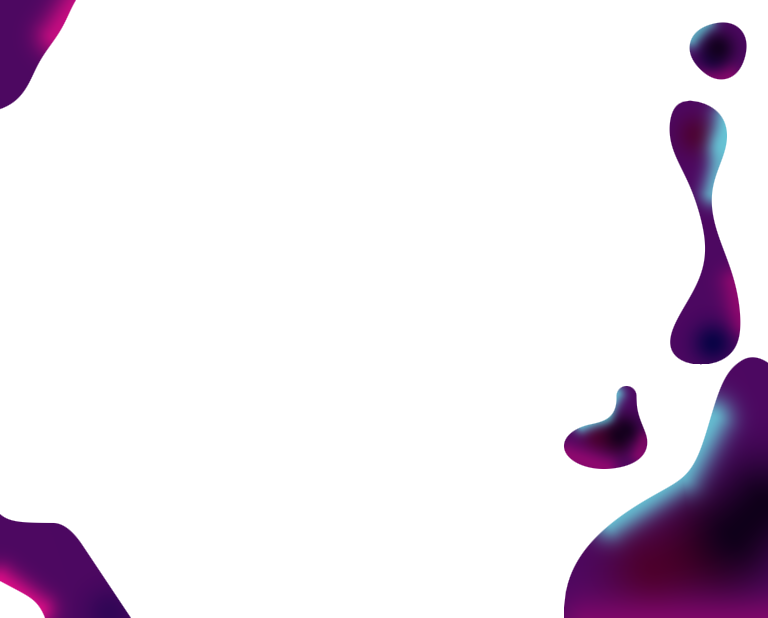
Give the GLSL for this background, as a Shadertoy shader.

```glsl
// Glossy purple liquid blobs with cyan and pink rims around a white page.

const vec3 PURPLE = vec3(0.30, 0.03, 0.38);
const vec3 MAGENTA = vec3(0.55, 0.03, 0.43);
const vec3 PINK = vec3(0.84, 0.05, 0.52);
const vec3 CYAN = vec3(0.40, 0.76, 0.83);
const vec3 WINE = vec3(0.30, 0.00, 0.17);
const vec3 NAVY = vec3(0.03, 0.01, 0.27);
const vec3 INK = vec3(0.06, 0.00, 0.10);

float segmentDistance(vec2 p, vec2 a, vec2 b) {
    vec2 ab = b - a;
    float h = clamp(dot(p - a, ab) / max(dot(ab, ab), 1e-4), 0.0, 1.0);
    return length(p - a - h * ab);
}

// Soft light along a segment, or around a point when a equals b
float glow(vec2 p, vec2 a, vec2 b, float radius) {
    float d = segmentDistance(p, a, b) / radius;
    return exp(-d * d);
}

float smoothMin(float a, float b, float k) {
    float h = max(k - abs(a - b), 0.0) / k;
    return min(a, b) - h * h * k * 0.25;
}

float ellipse(vec2 p, vec2 radii) {
    float k = length(p / radii);
    return k * (k - 1.0) / max(length(p / (radii * radii)), 1e-4);
}

float topLeftShape(vec2 p) {
    float t = 6.18 - p.y;
    float edge = 0.76 - 0.59 * t + 0.012 * (1.0 - cos(10.5 * t))
               - 0.12 * exp((t - 1.09) / 0.06);
    return p.x - edge;
}

float bottomLeftShape(vec2 p) {
    float outer = smoothMin(1.965 - 1.5 * p.x, 0.95 + 0.09 * exp(-p.x / 0.1), 0.22);
    float inner = 0.37 - 0.53 * p.x - 0.13 * pow(p.x / 0.45, 7.0);
    return max(p.y - outer, inner - p.y);
}

float dropShape(vec2 p) {
    p -= vec2(7.19, 5.68);
    return length(p) - 0.283 - 0.014 * cos(3.0 * atan(p.y, p.x) - 2.356);
}

// Two lobes joined by a thin neck, as a half width around a bent axis
float hourglassShape(vec2 p) {
    float t = (5.17 - p.y) / 2.635;
    float u = t - 0.46;
    float swell = 5.2 + 2.0 * exp(-pow(abs(u + 0.24) / 0.15, 2.0));
    float halfWidth = sqrt(max(t * (1.0 - t), 0.0)) * (0.13 + swell * u * u);
    float axis = 6.99 + 0.175 * exp(-(t - 0.65) * (t - 0.65) / 0.055)
               - 0.09 * exp(-20.0 * max(t, 0.0));
    return abs(p.x - axis) - halfWidth + 5.0 * max(abs(t - 0.5) - 0.5, 0.0);
}

float pearShape(vec2 p) {
    float body = ellipse(p - vec2(6.04, 1.72), vec2(0.40, 0.23));
    float neck = segmentDistance(p, vec2(6.265, 2.22), vec2(6.27, 1.83))
               - mix(0.12, 0.10, smoothstep(1.83, 2.22, p.y));
    return smoothMin(body, neck, 0.25);
}

float hillShape(vec2 p) {
    float ridge = max(p.x - 7.42, 0.0);
    float top = 1.28 * pow(max(p.x - 5.64, 0.0), 0.405)
              + 0.98 / (1.0 + exp((7.1 - p.x) / 0.083)) - 2.0 * ridge * ridge;
    return p.y - top + 20.0 * max(5.64 - p.x, 0.0);
}

void tint(inout vec3 color, vec3 target, float amount) {
    color = mix(color, target, clamp(amount, 0.0, 1.0));
}

void paint(inout vec3 color, vec3 fill, float d) {
    color = mix(color, fill, clamp(0.5 - d / max(fwidth(d), 1e-5), 0.0, 1.0));
}

void mainImage(out vec4 fragColor, in vec2 fragCoord) {
    vec2 p = fragCoord / iResolution.xy * vec2(7.68, 6.18);
    vec3 color = vec3(1.0);

    // Left corners
    vec3 fill = PURPLE;
    tint(fill, PINK, 0.85 * glow(p, vec2(0.76, 6.12), vec2(0.56, 5.82), 0.20));
    paint(color, fill, topLeftShape(p));

    fill = PURPLE;
    tint(fill, NAVY, 0.4 * glow(p, vec2(1.1, 0.05), vec2(1.1, 0.05), 0.25));
    tint(fill, PINK, glow(p, vec2(0.0, 0.36), vec2(0.38, 0.08), 0.17));
    paint(color, fill, bottomLeftShape(p));

    // Small drop
    fill = PURPLE;
    tint(fill, MAGENTA, 0.9 * glow(p, vec2(7.10, 5.40), vec2(7.28, 5.41), 0.13));
    tint(fill, CYAN, 0.9 * glow(p, vec2(6.92, 5.80), vec2(7.06, 5.95), 0.11));
    tint(fill, NAVY, 0.6 * glow(p, vec2(7.12, 5.59), vec2(7.12, 5.59), 0.14));
    tint(fill, INK, 0.9 * glow(p, vec2(7.18, 5.70), vec2(7.18, 5.70), 0.17));
    paint(color, fill, dropShape(p));

    // Hourglass
    fill = PURPLE;
    tint(fill, WINE, 0.85 * glow(p, vec2(6.97, 4.83), vec2(6.97, 4.83), 0.20));
    tint(fill, CYAN, glow(p, vec2(7.28, 5.0), vec2(7.25, 4.72), 0.16));
    tint(fill, CYAN, 0.85 * glow(p, vec2(7.25, 4.72), vec2(7.13, 4.25), 0.13));
    tint(fill, MAGENTA, glow(p, vec2(7.36, 3.35), vec2(7.43, 2.95), 0.16));
    tint(fill, NAVY, 0.95 * glow(p, vec2(7.13, 2.75), vec2(7.13, 2.75), 0.20));
    paint(color, fill, hourglassShape(p));

    // Pear
    fill = PURPLE;
    tint(fill, WINE, 0.9 * glow(p, vec2(6.0, 1.81), vec2(6.1, 1.81), 0.18));
    tint(fill, MAGENTA, glow(p, vec2(5.68, 1.62), vec2(6.05, 1.50), 0.13));
    tint(fill, MAGENTA, 0.9 * glow(p, vec2(6.43, 1.78), vec2(6.40, 1.64), 0.10));
    tint(fill, CYAN, 0.95 * glow(p, vec2(5.82, 1.94), vec2(6.05, 2.03), 0.09));
    tint(fill, CYAN, 0.9 * glow(p, vec2(6.05, 2.03), vec2(6.16, 2.24), 0.09));
    tint(fill, INK, 0.9 * glow(p, vec2(6.20, 1.83), vec2(6.25, 1.87), 0.16));
    paint(color, fill, pearShape(p));

    // Large hill
    fill = PURPLE;
    tint(fill, WINE, glow(p, vec2(6.55, 0.48), vec2(7.0, 0.65), 0.48));
    tint(fill, MAGENTA, 0.85 * glow(p, vec2(5.9, -0.12), vec2(7.68, -0.08), 0.32));
    tint(fill, INK, glow(p, vec2(7.35, 0.85), vec2(7.62, 1.12), 0.48));
    tint(fill, CYAN, 0.95 * max(glow(p, vec2(6.10, 0.97), vec2(6.82, 1.44), 0.19),
                               glow(p, vec2(6.82, 1.44), vec2(7.12, 2.0), 0.21)));
    paint(color, fill, hillShape(p));

    fragColor = vec4(color, 1.0);
}
```
